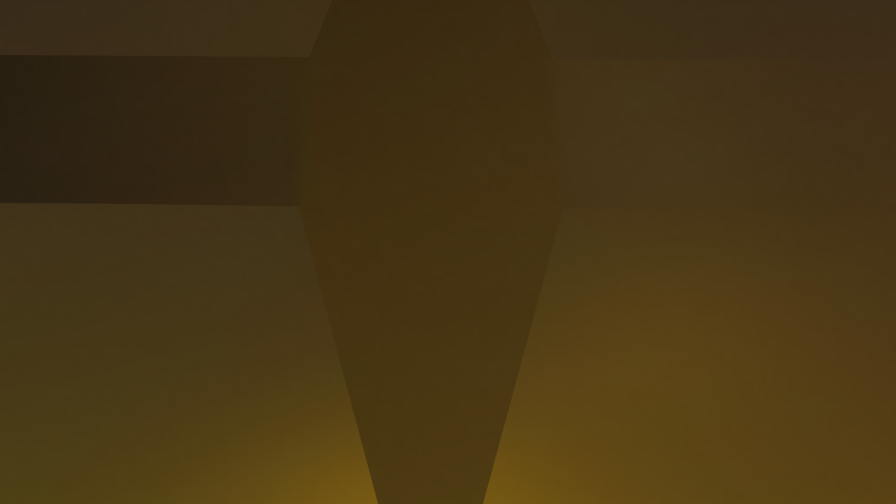
Give the GLSL for this background, as a Shadertoy shader.

```glsl
// Dim amber wall with a dark tapered pillar, a crossing beam and a low golden glow.

const float BEAM_LOW = 0.59;   // height where the pillar meets the beam's underside
const float BEAM_HIGH = 0.886; // height where the pillar meets the beam's top

float hash(vec2 p) {
    return fract(sin(dot(p, vec2(127.1, 311.7))) * 43758.5453);
}

float valueNoise(vec2 p) {
    vec2 cell = floor(p);
    vec2 f = fract(p);
    f = f * f * (3.0 - 2.0 * f);
    float low = mix(hash(cell), hash(cell + vec2(1.0, 0.0)), f.x);
    float high = mix(hash(cell + vec2(0.0, 1.0)), hash(cell + 1.0), f.x);
    return mix(low, high, f.y);
}

// Blend of four corner colours: bottom left, bottom right, top left, top right.
vec3 cornerBlend(vec2 uv, vec3 bl, vec3 br, vec3 tl, vec3 tr) {
    return mix(mix(bl, br, uv.x), mix(tl, tr, uv.x), uv.y);
}

// Soft elliptical light.
float lobe(vec2 uv, vec2 center, vec2 radius) {
    vec2 d = (uv - center) / radius;
    return exp(-dot(d, d));
}

// Side of the pillar: x at the floor, beam underside, beam top and ceiling.
float sideX(float y, vec4 x) {
    float lower = mix(x.x, x.y, y / BEAM_LOW);
    float middle = mix(x.y, x.z, (y - BEAM_LOW) / (BEAM_HIGH - BEAM_LOW));
    float upper = mix(x.z, x.w, (y - BEAM_HIGH) / (1.0 - BEAM_HIGH));
    return y < BEAM_LOW ? lower : (y < BEAM_HIGH ? middle : upper);
}

// Smooth coverage between two limits.
float between(float v, float low, float high, float blur) {
    return smoothstep(-blur, blur, v - low) * smoothstep(-blur, blur, high - v);
}

// Staircase with softened risers.
float softSteps(float v, float size) {
    float t = v / size;
    return (floor(t) + smoothstep(0.3, 0.7, fract(t))) * size;
}

vec3 wallColor(vec2 uv) {
    vec2 eased = vec2(uv.x, pow(uv.y, 0.75));
    vec3 wall = cornerBlend(eased, vec3(0.315, 0.255, 0.085), vec3(0.345, 0.25, 0.075),
                            vec3(0.215, 0.165, 0.10), vec3(0.23, 0.17, 0.095));
    wall += vec3(0.15, 0.105, -0.01) * lobe(uv, vec2(0.46, -0.04), vec2(0.20, 0.22));
    wall += vec3(0.058, 0.044, 0.0) * lobe(uv, vec2(0.73, 0.30), vec2(0.21, 0.28));
    return wall + vec3(0.03, 0.022, -0.008) * lobe(uv, vec2(0.45, 1.0), vec2(0.32, 0.25));
}

vec3 beamColor(vec2 uv) {
    float leftPart = clamp(uv.x / 0.345, 0.0, 1.0);
    vec3 beam = mix(vec3(0.165, 0.122, 0.07), vec3(0.22, 0.168, 0.07), leftPart);
    beam = mix(beam, vec3(0.264, 0.198, 0.09), smoothstep(0.35, 0.66, uv.x));
    return beam + vec3(0.016, 0.018, 0.01) * lobe(uv, vec2(0.77, 0.62), vec2(0.12, 0.17));
}

vec3 pillarColor(vec2 uv) {
    vec2 local = vec2(clamp((uv.x - 0.33) / 0.3, 0.0, 1.0), uv.y);
    return cornerBlend(local, vec3(0.295, 0.22, 0.065), vec3(0.31, 0.235, 0.075),
                       vec3(0.215, 0.157, 0.065), vec3(0.24, 0.175, 0.07));
}

// Slanted mottling, stepped red-green tint and fine grain.
vec3 weathered(vec3 color, vec2 uv) {
    vec2 slant = vec2(uv.x * 4.0 + uv.y * 2.0, uv.y * 6.0 - uv.x * 4.0);
    color += 0.008 * (valueNoise(slant) - 0.5);
    float tint = color.r - color.g + 0.008 * (valueNoise(slant * 2.0 + 9.0) - 0.5);
    float shift = softSteps(tint, 0.018) - tint;
    color += vec3(0.5, -0.5, 0.0) * shift;
    float grain = valueNoise(uv * vec2(128.0, 72.0)) - 0.5;
    return color + 0.005 * grain;
}

void mainImage(out vec4 fragColor, in vec2 fragCoord) {
    vec2 uv = fragCoord / iResolution.xy;
    vec2 blur = 0.8 / iResolution.xy;

    // Slightly sloping beam, fading into the wall on the right
    vec3 color = wallColor(uv);
    float beamBottom = mix(0.597, 0.586, smoothstep(0.0, 0.6, uv.x));
    float beamTop = 0.891 - 0.012 * uv.x;
    float beam = between(uv.y, beamBottom, beamTop, blur.y);
    float fade = 1.0 - 0.85 * smoothstep(0.68, 0.95, uv.x);
    color = mix(color, beamColor(uv), beam * fade);

    // Pillar, narrowing toward floor and ceiling, with a soft joint at the beam
    float left = sideX(uv.y, vec4(0.422, 0.333, 0.345, 0.371));
    float right = sideX(uv.y, vec4(0.539, 0.629, 0.616, 0.590));
    float crisp = between(uv.x, left, right, blur.x);
    float soft = between(uv.x, left, right, 0.015);
    color = mix(color, pillarColor(uv), mix(crisp, soft, beam));

    fragColor = vec4(weathered(color, uv), 1.0);
}
```
